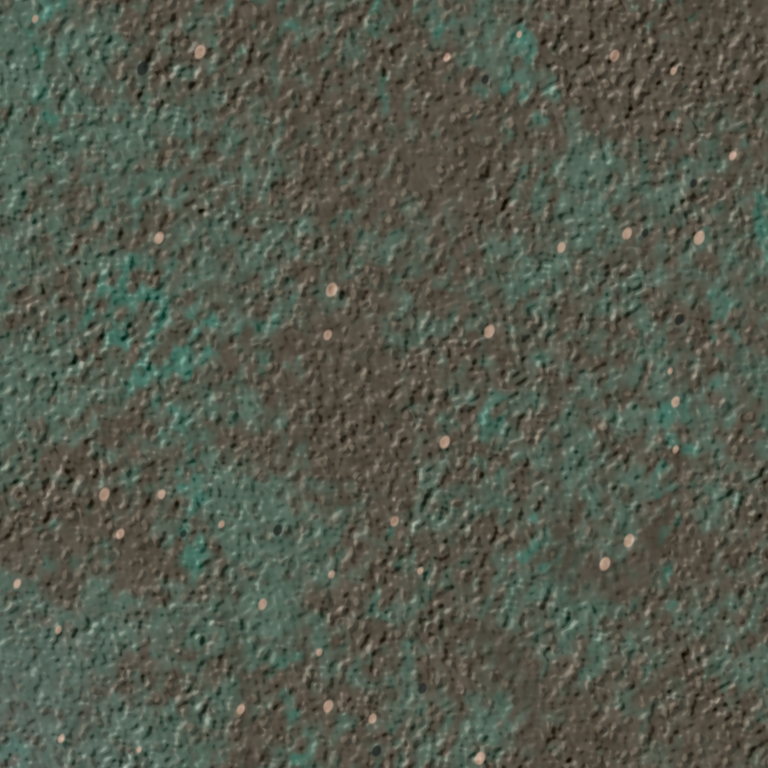
Reproduce this texture procedurally as a WebGL 1 fragment shader.

```glsl
precision highp float;
// Weathered bronze: brown metal under blotchy green patina, with a gritty relief.
// Layered value noise gives the blotches and short grains, lit from one side;
// jittered cells scatter shaded grit, pale pink flecks and dark pits on top.
uniform vec2 u_resolution;

const vec3 BROWN = vec3(0.335, 0.305, 0.260);
const vec3 PATINA = vec3(0.328, 0.408, 0.355);
const vec3 VERDIGRIS = vec3(0.230, 0.480, 0.420);
const vec3 HAZE = vec3(0.390, 0.435, 0.415);
const vec3 FLECK = vec3(0.740, 0.620, 0.540);
const vec3 GRIT = vec3(0.560, 0.520, 0.450);
const vec3 SHADE = vec3(0.205, 0.200, 0.170);
const vec3 PIT = vec3(0.120, 0.135, 0.130);

float hash(vec2 p) {
  vec3 q = fract(vec3(p.xyx) * 0.1031);
  q += dot(q, q.yzx + 33.33);
  return fract((q.x + q.y) * q.z);
}

vec2 hash2(vec2 p) {
  return vec2(hash(p), hash(p + 57.3));
}

float noise(vec2 p) {
  vec2 cell = floor(p);
  vec2 f = fract(p);
  f = f * f * (3.0 - 2.0 * f);
  float low = mix(hash(cell), hash(cell + vec2(1.0, 0.0)), f.x);
  float high = mix(hash(cell + vec2(0.0, 1.0)), hash(cell + 1.0), f.x);
  return mix(low, high, f.y);
}

float fbm(vec2 p) {
  float sum = 0.0;
  float weight = 0.5;
  for (int i = 0; i < 5; i++) {
    sum += weight * noise(p);
    p = mat2(1.6, 1.2, -1.2, 1.6) * p + 11.7;
    weight *= 0.62;
  }
  return sum;
}

// Axes turned so that grains are longer along a steep rising diagonal.
vec2 leanAxes(vec2 p) {
  return vec2(0.92 * p.x - 0.39 * p.y, 0.39 * p.x + 0.92 * p.y);
}

float grainHeight(vec2 p) {
  vec2 q = leanAxes(p) + 0.003 * vec2(noise(p * 60.0), noise(p * 60.0 + 19.0));
  float coarse = noise(q * vec2(108.0, 74.0) + 5.0);
  float fine = noise(mat2(0.8, 0.6, -0.6, 0.8) * q * 175.0 + 31.0);
  return 0.6 * coarse + 0.45 * fine;
}

// Coverage of rounded spots, one possible spot in each jittered cell.
float spots(vec2 p, float cells, float chance, float radius, float seed) {
  vec2 q = p * cells;
  vec2 home = floor(q);
  float soft = cells * 0.0021;
  float cover = 0.0;
  for (int y = -1; y <= 1; y++) {
    for (int x = -1; x <= 1; x++) {
      vec2 cell = home + vec2(float(x), float(y));
      vec2 id = cell + seed;
      vec2 d = leanAxes(q - cell - 0.15 - 0.7 * hash2(id));
      float size = radius * mix(0.5, 1.1, hash(id + 7.9));
      float present = step(hash(id + 23.1), chance);
      float dist = length(d * vec2(1.2, 0.85)) - size;
      cover = max(cover, present * (1.0 - smoothstep(-soft, soft, dist)));
    }
  }
  return cover;
}

void main() {
  vec2 p = gl_FragCoord.xy / u_resolution.y;
  vec2 warped = p + 0.006 * (vec2(noise(p * 90.0), noise(p * 90.0 + 41.0)) - 0.5);

  // Patina blotches, thicker toward the left and broken up grain by grain
  float blotch = fbm(warped * 6.5 + 3.0) + 0.12 * (0.5 - p.x);
  float mottling = noise(leanAxes(warped) * vec2(80.0, 56.0)) - 0.5;
  float patina = smoothstep(0.42, 0.90, blotch + 0.42 * mottling);
  vec3 color = mix(BROWN, PATINA, patina);

  // Vivid vertical runs and a pale haze in the lower left corner
  float run = noise(warped * vec2(16.0, 7.0) + 8.0) + 0.45 * mottling;
  color = mix(color, VERDIGRIS, 0.5 * patina * smoothstep(0.76, 1.02, run));
  float haze = 1.0 - smoothstep(0.0, 0.4, length(p * vec2(1.3, 1.0)));
  color = mix(color, HAZE, 0.45 * haze);

  // Smooth brown seams wander where the grit is worn down
  float seamLine = abs(noise(warped * vec2(5.0, 2.2) + 14.0) - 0.5);
  float seam = (1.0 - smoothstep(0.008, 0.06, seamLine))
             * smoothstep(0.45, 0.7, noise(p * 4.0 + 27.0));
  color = mix(color, BROWN * 0.88, 0.55 * seam);

  // Side-lit relief: mostly gentle, with scattered steep glints
  vec2 toLight = vec2(-0.0025, 0.0018);
  float slope = grainHeight(p - toLight) - grainHeight(p + toLight);
  float steep = mix(0.55, 1.35, smoothstep(0.08, 0.38, abs(slope)));
  float roughness = mix(0.6, 1.4, noise(p * 11.0 + 2.0)) * (1.0 - 0.5 * seam);
  color += 0.25 * slope * steep * roughness * vec3(1.0, 0.98, 0.94);
  color += 0.07 * (noise(p * 75.0 + 70.0) - 0.5);

  // Grit gathers on bare metal, each grain with a shaded lower right side
  vec2 shadow = vec2(0.0048, -0.0036);
  float gather = mix(0.85, 0.45, patina) * (1.0 - 0.7 * seam);
  float gritShade = spots(warped - shadow, 62.0, 0.42, 0.32, 3.0);
  float grit = spots(warped, 62.0, 0.42, 0.28, 3.0);
  color = mix(color, SHADE, 0.7 * gather * gritShade);
  color = mix(color, mix(color, GRIT, 0.75) + 0.2 * slope, 0.75 * gather * grit);

  // Larger pale flecks and rare dark pits
  float fleck = spots(p, 18.0, 0.14, 0.135, 61.0);
  float pit = spots(p, 15.0, 0.03, 0.11, 113.0);
  color = mix(color, FLECK + 0.2 * slope, 0.85 * fleck);
  color = mix(color, PIT, 0.75 * pit);

  gl_FragColor = vec4(clamp(color, 0.0, 1.0), 1.0);
}
```
